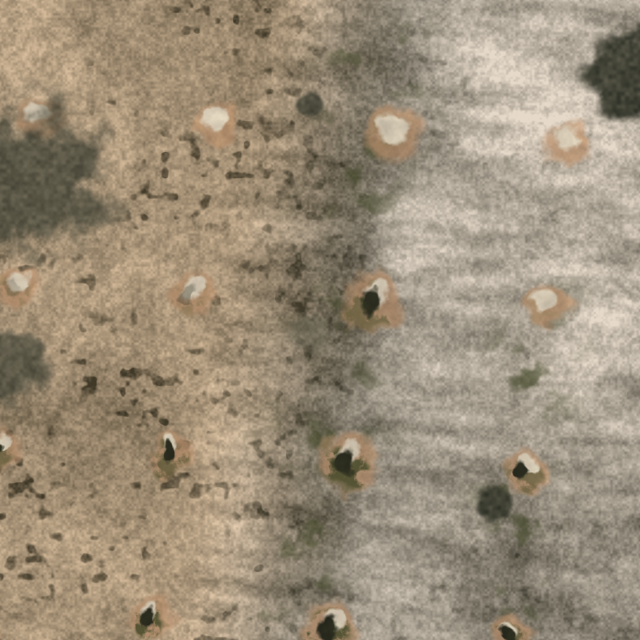
This texture is drawn by a Shadertoy shader. Its source:

```glsl
// Dry stony ground seen from above, with planting pits on a slanted lattice
// of four rows. Layered value noise makes soil, furrows and grain; loops add
// the pits (soil apron, weeds, stone, hollow) and a few ragged shrubs.

const vec2 LATTICE_ORIGIN = vec2(0.241, 0.036);
const vec2 COLUMN_STEP = vec2(0.275, -0.012);
const vec2 ROW_STEP = vec2(0.032, 0.257);
const int ROWS = 4;
const int FIRST_COLUMN = -1;
const int LAST_COLUMN = 2;

const vec3 DARK_EARTH = vec3(0.24, 0.23, 0.18);
const vec3 PALE_EARTH = vec3(0.83, 0.785, 0.725);
const vec3 WARM_TINT = vec3(1.06, 0.98, 0.88);
const vec3 CLAY = vec3(0.74, 0.58, 0.44);
const vec3 STONE = vec3(0.84, 0.80, 0.72);
const vec3 WEED = vec3(0.26, 0.28, 0.16);
const vec3 HOLLOW = vec3(0.13, 0.13, 0.10);
const vec3 SHRUB_DARK = vec3(0.17, 0.18, 0.14);
const vec3 SHRUB_LIGHT = vec3(0.41, 0.40, 0.33);

const float BASE_TONE = 0.60;
const float GRAIN_STRENGTH = 0.42;
const float FURROW_STRENGTH = 0.50;
const float PIT_RADIUS = 0.039;
const float PIT_JITTER = 0.010;

// Shrubs: centre, radius, density
const int SHRUB_COUNT = 6;
const vec4 SHRUBS[SHRUB_COUNT] = vec4[](
    vec4(0.985, 0.885, 0.072, 0.95), vec4(0.050, 0.720, 0.125, 0.82),
    vec4(0.005, 0.425, 0.065, 0.80), vec4(0.768, 0.210, 0.026, 0.95),
    vec4(0.487, 0.838, 0.021, 0.85), vec4(0.480, 0.475, 0.036, 0.50));

float hash(vec2 p) {
    vec3 q = fract(p.xyx * 0.1031);
    q += dot(q, q.yzx + 33.33);
    return fract((q.x + q.y) * q.z);
}

float noise(vec2 p) {
    vec2 cell = floor(p), f = fract(p);
    f = f * f * (3.0 - 2.0 * f);
    return mix(mix(hash(cell), hash(cell + vec2(1, 0)), f.x),
               mix(hash(cell + vec2(0, 1)), hash(cell + vec2(1, 1)), f.x), f.y);
}

float fbm(vec2 p) {
    float sum = 0.0, amplitude = 0.5333;
    for (int i = 0; i < 4; i++) {
        sum += amplitude * noise(p);
        p = mat2(1.6, 1.2, -1.2, 1.6) * p + 17.3;
        amplitude *= 0.5;
    }
    return sum;
}

// Soft bump of height one at the centre
float bump(float x, float width) { return exp(-x * x / (width * width)); }

// Filled disc with a soft rim
float disc(vec2 d, float radius) {
    return 1.0 - smoothstep(0.7, 1.15, length(d) / radius);
}

vec3 ground(vec2 uv, vec2 lattice) {
    float patches = fbm(uv * 6.0 + 3.0);
    float wobble = 0.35 * (patches - 0.5);
    float track = lattice.x + wobble;

    // Bleached strip on the right, grey litter along the planted columns
    float bleached = smoothstep(0.85, 1.3, track) * smoothstep(-0.2, 0.9, uv.y + wobble);
    float litter = bump(track - 0.82, 0.24)
                 + bump(track - 2.0, 0.22) * smoothstep(0.65, 0.4, uv.y);
    float greyCorner = smoothstep(0.5, 0.9, uv.x) * smoothstep(0.45, 0.1, uv.y);

    // Thin furrows running across, slightly tilted
    vec2 along = vec2(uv.x, uv.y + 0.07 * uv.x + 0.010 * noise(uv * 14.0));
    float furrow = 0.65 * noise(along * vec2(8, 42)) + 0.35 * noise(along * vec2(19, 95));
    float tilled = smoothstep(0.05, 0.35, track) * (1.0 - 0.5 * litter);

    float grain = 0.5 * noise(uv * 130.0) + 0.5 * noise(uv * 270.0 + 9.0);
    float tone = BASE_TONE + 0.21 * bleached - 0.17 * litter - 0.08 * greyCorner
               + 0.55 * (patches - 0.5) + 0.25 * (fbm(uv * 26.0) - 0.5)
               + FURROW_STRENGTH * tilled * (furrow - 0.47)
               + GRAIN_STRENGTH * (grain - 0.5);

    // Dark clods, gathered in clusters on the untilled side
    float cluster = smoothstep(0.42, 0.62, fbm(uv * 7.0 + 41.0));
    float clods = smoothstep(0.62, 0.82, 0.7 * noise(uv * 62.0) + 0.3 * noise(uv * 120.0));
    tone -= 0.45 * clods * cluster * mix(1.0, 0.35, smoothstep(0.3, 0.6, uv.x));

    vec3 color = mix(DARK_EARTH, PALE_EARTH, clamp(tone, 0.0, 1.12));
    color *= mix(WARM_TINT, vec3(1), smoothstep(0.1, 1.1, track));
    float weeds = smoothstep(0.56, 0.75, fbm(uv * 22.0 + 8.0)) * min(litter, 1.0);
    return mix(color, WEED, 0.65 * weeds);
}

vec3 addPit(vec3 color, vec2 uv, vec2 id, vec2 warp, float rough) {
    vec2 random = vec2(hash(id + 11.0), hash(id + 47.0));
    vec2 d = uv - LATTICE_ORIGIN - id.x * COLUMN_STEP - id.y * ROW_STEP;
    d += PIT_JITTER * (random - 0.5) + warp;

    // Lower rows are more overgrown; the middle column is dug wider
    float middle = bump(id.x - 1.0, 0.5);
    float lush = clamp(0.95 - 0.32 * id.y + 0.4 * middle + 0.3 * (random.x - 0.5), 0.05, 1.0);
    float radius = PIT_RADIUS * (0.9 + 0.3 * middle);
    color = mix(color, CLAY * (0.78 + 0.4 * rough), 0.8 * disc(d + vec2(0, 0.008), radius));

    float weeds = disc(d + vec2(0.004, 0.013), radius * 0.85) * smoothstep(0.38, 0.62, rough);
    color = mix(color, WEED, 0.85 * weeds * lush);
    vec2 stoneOffset = 0.012 * vec2(random.y - 0.5, 0.5 * random.x);
    float stone = disc(d - stoneOffset, radius * mix(0.55, 0.40, lush));
    color = mix(color, STONE * (0.88 + 0.24 * rough), 0.92 * stone);
    float hollow = disc((d + vec2(0.006, 0.007)) * vec2(1.0, 0.8), radius * 0.36);
    return mix(color, mix(HOLLOW, WEED, 0.5 * rough), hollow * smoothstep(0.2, 0.7, lush));
}

void mainImage(out vec4 fragColor, in vec2 fragCoord) {
    vec2 uv = fragCoord / iResolution.xy;
    vec2 lattice = inverse(mat2(COLUMN_STEP, ROW_STEP)) * (uv - LATTICE_ORIGIN);
    vec3 color = ground(uv, lattice);

    // Pits share one ragged distortion
    vec2 warp = 0.034 * (vec2(fbm(uv * 32.0), fbm(uv * 32.0 + 71.0)) - 0.5);
    float rough = fbm(uv * 55.0 + 5.0);
    for (int row = 0; row < ROWS; row++)
        for (int column = FIRST_COLUMN; column <= LAST_COLUMN; column++)
            color = addPit(color, uv, vec2(column, row), warp, rough);

    // Shrubs with frayed outlines and mottled crowns
    float fray = fbm(uv * 24.0 + 29.0) - 0.5;
    float leaf = 0.5 * rough + 0.5 * noise(uv * 150.0);
    for (int i = 0; i < SHRUB_COUNT; i++) {
        vec4 shrub = SHRUBS[i];
        float reach = length(uv - shrub.xy) / shrub.z + 1.1 * fray;
        float cover = shrub.w * (1.0 - smoothstep(0.65, 1.15, reach));
        vec3 crown = mix(SHRUB_DARK, SHRUB_LIGHT, leaf + 1.6 * (0.8 - shrub.w));
        color = mix(color, crown, cover);
    }
    fragColor = vec4(clamp(color, 0.0, 1.0), 1.0);
}
```
